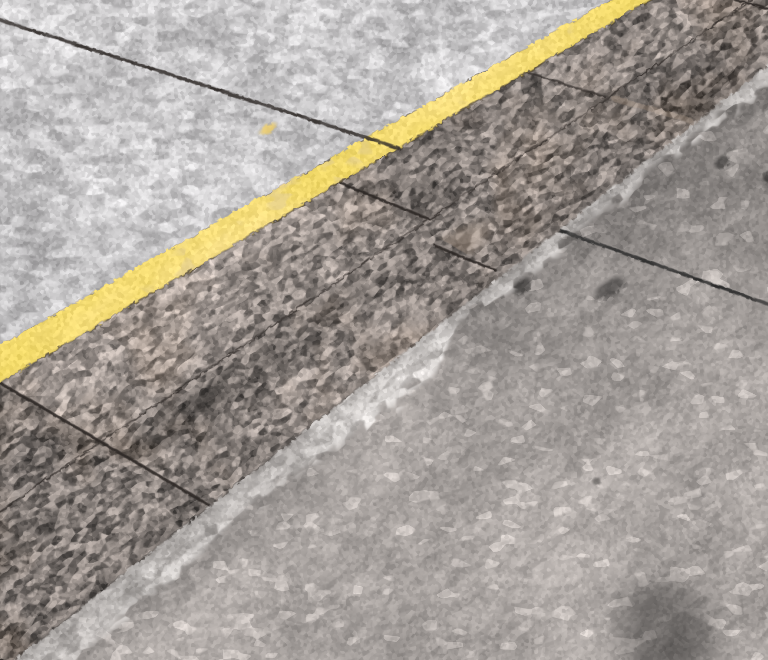
Write a Shadertoy shader that draws this texture.

```glsl
// Diagonal granite kerb with a yellow painted band between two concrete pavements.

vec3 hash3(vec2 p) {
    vec3 q = fract(vec3(p.xyx) * vec3(0.1031, 0.1030, 0.0973));
    q += dot(q, q.yzx + 33.33);
    return fract((q.xxy + q.yzz) * q.zyx);
}

// Cellular noise: a random shade per cell, blended softly, centred on zero
float grain(vec2 p) {
    vec2 cell = floor(p), f = fract(p);
    vec2 sum = vec2(0.0);
    for (int j = -1; j <= 1; j++)
        for (int i = -1; i <= 1; i++) {
            vec2 o = vec2(i, j);
            vec3 h = hash3(cell + o);
            vec2 d = o + h.xy - f;
            sum += vec2(h.z - 0.5, 1.0) * exp(-9.0 * dot(d, d));
        }
    return sum.x / sum.y;
}

// Layered, folded sines for broad stains
float mottle(vec2 p) {
    float sum = 0.0, amp = 0.5;
    for (int i = 0; i < 5; i++) {
        p = mat2(0.8, 0.6, -0.6, 0.8) * p * 1.75 + 2.3;
        sum += amp * sin(p.x + 1.6 * sin(p.y * 0.9 + sum));
        amp *= 0.62;
    }
    return sum;
}

// Antialiased half plane: 1 where d is positive
float fill(float d) {
    float soft = max(0.0016, 1.0 / iResolution.y);
    return smoothstep(-soft, soft, d);
}

float stroke(vec2 p, vec2 a, vec2 b, float halfWidth) {
    vec2 pa = p - a, ba = b - a;
    float t = clamp(dot(pa, ba) / dot(ba, ba), 0.0, 1.0);
    return fill(halfWidth - length(pa - ba * t));
}

// Soft tilted ellipse
float blot(vec2 p, vec2 centre, vec2 radius, float softness) {
    vec2 d = mat2(0.87, -0.5, 0.5, 0.87) * (p - centre);
    return 1.0 - smoothstep(1.0 - softness, 1.0 + softness, length(d / radius));
}

void mainImage(out vec4 fragColor, in vec2 fragCoord) {
    vec2 p = fragCoord / iResolution.y;
    vec2 along = vec2(0.83 * p.x + 0.56 * p.y, 0.83 * p.y - 0.56 * p.x);
    float stain = mottle(along * vec2(6.0, 13.0));
    float cloud = mottle(p * 9.0 + 4.0);
    float fine = grain(p * 200.0);
    float medium = grain(along * vec2(55.0, 95.0));
    float coarse = grain(along * vec2(80.0, 130.0) + cloud);
    float flake = grain(p * vec2(50.0, 85.0) + 7.0);
    vec2 w = p + vec2(1.0, -1.0) * (0.0008 * mottle(p * 45.0) + 0.003 * fine);

    // Signed heights above the long diagonal edges
    float bandTop = w.y - 0.477 - 0.566 * w.x;
    float bandLow = w.y - 0.420 - 0.589 * w.x;
    float seam = w.y - 0.226 - 0.680 * w.x;
    float kerb = w.y + 0.017 - 0.789 * w.x;

    // Lower pavement, darker towards the kerb and the far end
    float tone = 0.655 - 0.10 * smoothstep(0.3, 0.75, p.y) - 0.07 * exp(min(kerb, 0.0) * 8.0);
    tone += 0.055 * stain + 0.025 * cloud + 0.10 * fine + 0.09 * medium;
    tone += 0.12 * smoothstep(0.27, 0.42, flake);
    vec3 col = tone * vec3(1.02, 0.985, 0.965);

    // Oil stains and dark spots
    float spots = 0.36 * blot(p, vec2(1.005, 0.045), vec2(0.074, 0.070), 0.6);
    spots += 0.4 * blot(w, vec2(0.791, 0.566), vec2(0.015, 0.010), 0.4);
    spots += 0.4 * blot(w, vec2(0.925, 0.564), vec2(0.024, 0.012), 0.4);
    spots += 0.4 * blot(w, vec2(1.094, 0.754), vec2(0.012, 0.008), 0.4);
    spots += 0.4 * blot(w, vec2(1.164, 0.732), vec2(0.008, 0.007), 0.4);
    spots += 0.3 * blot(w, vec2(0.905, 0.270), vec2(0.006, 0.006), 0.5);
    col *= 1.0 - spots;

    // Ragged pale mortar beside the kerb, narrowing with distance
    float mortarWidth = 0.080 - 0.026 * smoothstep(0.0, 0.4, p.x) + 0.01 * smoothstep(0.5, 0.65, p.x);
    mortarWidth = mix(mortarWidth, 0.024, smoothstep(0.65, 0.70, p.x));
    mortarWidth += 0.008 * mottle(p * 14.0) + 0.022 * medium;
    float mortar = smoothstep(-0.010, 0.010, kerb + mortarWidth);
    float nearKerb = smoothstep(0.01, -0.012, kerb + 0.012 + 0.03 * medium);
    vec3 mortarColor = vec3(0.80, 0.785, 0.775) + 0.06 * stain + 0.26 * medium + 0.12 * fine;
    mortarColor -= 0.10 * (1.0 - nearKerb);
    col = mix(col, mortarColor, mortar * clamp(0.85 + 0.25 * cloud, 0.0, 1.0));
    float joint = stroke(w, vec2(0.845, 0.652), vec2(1.17, 0.537), 0.0024);
    col = mix(col, vec3(0.17), (0.85 + 0.3 * flake) * joint);

    // Granite blocks: tone changes across each cross joint and the long seam
    float blockA = fill(w.y - 0.420 + 0.585 * w.x);
    float blockB = fill(w.y - 1.012 + 0.561 * w.x);
    float blockC = fill(w.y - 1.126 + 0.294 * w.x);
    float upperTone = mix(mix(mix(0.42, 0.575, blockA), 0.475, blockB), 0.545, blockC);
    float lowerTone = mix(mix(mix(0.46, 0.53, blockA), 0.49, blockB), 0.45, blockC);
    lowerTone -= 0.11 * exp(-pow((seam + 0.055) / 0.035, 2.0)) * blockA * (1.0 - blockB);
    float granite = mix(lowerTone, upperTone, fill(seam));
    granite += 0.06 * stain + 0.38 * coarse + 0.16 * fine;
    vec3 stone = granite * vec3(1.04, 0.98, 0.945);
    stone += vec3(0.025, 0.010, -0.005) * max(cloud, 0.0);

    // Sandy joint filling and dark gaps between blocks
    float sand = blot(w, vec2(0.695, 0.630), vec2(0.055, 0.020), 0.6) * blockB;
    sand = max(sand, stroke(w, vec2(0.93, 0.851), vec2(1.045, 0.818), 0.004));
    stone = mix(stone, vec3(0.61, 0.55, 0.50) + 0.25 * coarse, 0.6 * sand);
    float gaps = stroke(w, vec2(0.0, 0.420), vec2(0.321, 0.232), 0.0022);
    gaps = max(gaps, stroke(w, vec2(0.515, 0.723), vec2(0.652, 0.667), 0.0020));
    gaps = max(gaps, stroke(w, vec2(0.660, 0.627), vec2(0.750, 0.591), 0.0020));
    gaps = max(gaps, 0.7 * stroke(w, vec2(0.798, 0.891), vec2(0.917, 0.853), 0.0016));
    gaps = max(gaps, stroke(w, vec2(1.114, 1.0), vec2(1.17, 0.986), 0.0018));
    gaps = max(gaps, (0.68 + 0.5 * flake) * fill(0.0014 - abs(seam) * 0.83));
    float lip = (1.0 - smoothstep(0.5, 0.7, p.x)) * fill(0.0012 - abs(kerb) * 0.78);
    gaps = max(gaps, (0.5 + 0.7 * flake) * lip);
    stone = mix(stone, vec3(0.17, 0.15, 0.14), 0.88 * gaps);
    col = mix(col, stone, smoothstep(-0.003, 0.003, kerb));

    // Upper pavement
    vec3 pale = vec3(0.785, 0.78, 0.785) + 0.045 * stain + 0.03 * cloud + 0.20 * flake + 0.13 * fine;
    pale = mix(pale, vec3(0.95, 0.82, 0.42), 0.8 * blot(w, vec2(0.406, 0.805), vec2(0.013, 0.006), 0.5));
    col = mix(col, pale, fill(bandTop));

    // Worn yellow band with a shadowed lower lip
    vec3 paint = vec3(0.96, 0.865, 0.46) + 0.10 * fine + vec3(0.02, 0.02, 0.07) * stain;
    float worn = smoothstep(0.3, 0.9, cloud + 0.9 * flake + 0.35 * smoothstep(0.7, 0.85, p.x));
    paint = mix(paint, vec3(0.88, 0.80, 0.58), 0.6 * worn);
    col = mix(col, paint, fill(bandLow) * fill(-bandTop - 0.004 * flake));
    col = mix(col, vec3(0.25, 0.21, 0.15), (0.45 + 0.6 * flake) * fill(0.0014 - abs(bandLow) * 0.86));
    joint = stroke(w, vec2(-0.01, 0.973), vec2(0.603, 0.776), 0.0026);
    col = mix(col, vec3(0.19, 0.17, 0.16), (0.85 + 0.3 * flake) * joint);

    fragColor = vec4(clamp(col, 0.0, 1.0), 1.0);
}
```
